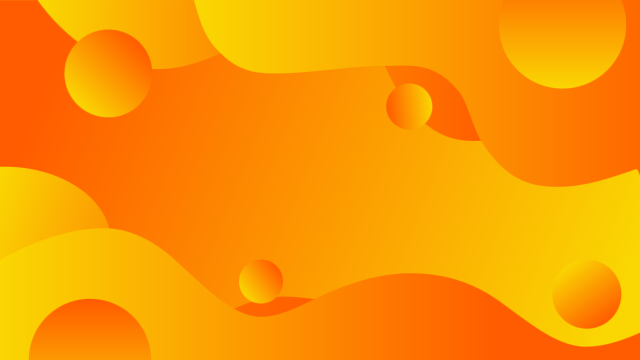
Write a Shadertoy shader that draws this background.

```glsl
vec3 ramp(float t) {
    vec3 ember = vec3(1.0, 0.355, 0.0);
    vec3 lemon = vec3(0.98, 0.84, 0.01);
    return mix(ember, lemon, clamp(t, 0.0, 1.0));
}

// Cubic Hermite curve; each knot is (x, height, slope), held flat outside.
float curve(float x, vec3 knots[5]) {
    float height = knots[0].y;
    for (int i = 0; i < 4; i++) {
        vec3 a = knots[i], b = knots[i + 1];
        float span = b.x - a.x;
        float t = clamp((x - a.x) / span, 0.0, 1.0);
        float s = 1.0 - t;
        if (x > a.x)
            height = s * s * (1.0 + 2.0 * t) * a.y + t * t * (3.0 - 2.0 * t) * b.y
                   + span * t * s * (s * a.z - t * b.z);
    }
    return height;
}

// Paints where dist is positive, with a one pixel soft edge.
void paint(inout vec3 color, float dist, float tone) {
    float soft = clamp(0.7 * fwidth(dist), 0.0005, 0.03);
    color = mix(color, ramp(tone), smoothstep(-soft, soft, dist));
}

// Ball shaded from ember to lemon along the given direction.
void ball(inout vec3 color, vec2 p, vec2 center, float radius, vec2 toLemon) {
    vec2 d = p - center;
    paint(color, radius - length(d), 0.5 + 0.5 * dot(d, normalize(toLemon)) / radius);
}

float topWave(float x) {
    float left = curve(x, vec3[5](vec3(0.539, 1.0, -4.0), vec3(0.613, 0.852, -1.0),
        vec3(0.764, 0.796, 0.0), vec3(1.069, 0.817, 0.0), vec3(1.278, 0.741, -1.3)));
    float right = curve(x, vec3[5](vec3(1.278, 0.741, -1.3), vec3(1.336, 0.609, -1.6),
        vec3(1.551, 0.481, 0.0), vec3(1.766, 0.53, 0.35), vec3(1.79, 0.48, -2.0)));
    return x < 1.278 ? left : right;
}

float bottomWave(float x) {
    float left = curve(x, vec3[5](vec3(0.0, 0.278, 0.55), vec3(0.289, 0.366, 0.0),
        vec3(0.486, 0.278, -0.9), vec3(0.725, 0.12, 0.0), vec3(0.873, 0.169, 0.48)));
    float right = curve(x, vec3[5](vec3(0.873, 0.169, 0.48), vec3(1.139, 0.241, 0.0),
        vec3(1.389, 0.162, -0.72), vec3(1.627, 0.037, 0.0), vec3(1.778, 0.076, 0.45)));
    return x < 0.873 ? left : right;
}

void mainImage(out vec4 fragColor, in vec2 fragCoord) {
    vec2 p = fragCoord / iResolution.y;
    p.x *= 1.7778 * iResolution.y / iResolution.x;

    // Slanted backdrop
    vec3 color = ramp((p.x + 0.4 * (1.0 - p.y) - 0.2) / 1.85);

    // Rear shapes: upper left, upper right, lower middle, left
    float lobe = curve(p.x, vec3[5](vec3(0.104, 1.0, -1.4), vec3(0.215, 0.884, -0.8),
        vec3(0.44, 0.808, 0.0), vec3(0.613, 0.852, 0.45), vec3(0.7, 0.9, 0.5)));
    paint(color, p.y - lobe, 1.0 - (p.x - 0.116) / 0.85);

    float fold = curve(p.x, vec3[5](vec3(0.9, 1.1, 0.0), vec3(1.069, 0.817, -2.2),
        vec3(1.192, 0.648, -0.75), vec3(1.336, 0.609, 0.05), vec3(1.5, 0.609, 0.0)));
    paint(color, p.y - fold, 0.24 - 0.8 * (p.x - 1.08));

    float hump = curve(p.x, vec3[5](vec3(0.646, 0.14, 0.5), vec3(0.787, 0.176, 0.0),
        vec3(0.873, 0.169, -0.15), vec3(1.1, 0.0, -0.5), vec3(1.2, -0.1, 0.0)));
    paint(color, hump - p.y, 0.12 - 0.4 * (p.x - 0.646));

    float dome = 1.0 - length((p - vec2(0.012, 0.329)) / vec2(0.296, 0.208));
    paint(color, dome, 1.0 - (p.x + 0.3 * (0.53 - p.y)) / 0.7);

    // Front waves
    paint(color, p.y - topWave(p.x), 1.0 - (p.x - 0.555) / 1.37);
    paint(color, bottomWave(p.x) - p.y, 1.0 - p.x / 1.4);

    // Balls
    ball(color, p, vec2(0.301, 0.796), 0.122, vec2(-0.7, -0.7));
    ball(color, p, vec2(1.137, 0.704), 0.064, vec2(1.0, 0.1));
    ball(color, p, vec2(1.5625, 0.931), 0.177, vec2(0.0, -1.0));
    ball(color, p, vec2(0.725, 0.218), 0.061, vec2(-0.8, -0.6));
    ball(color, p, vec2(1.63, 0.183), 0.096, vec2(-0.6, 0.8));
    ball(color, p, vec2(0.25, 0.0), 0.17, vec2(0.0, -1.0));

    fragColor = vec4(color, 1.0);
}
```
